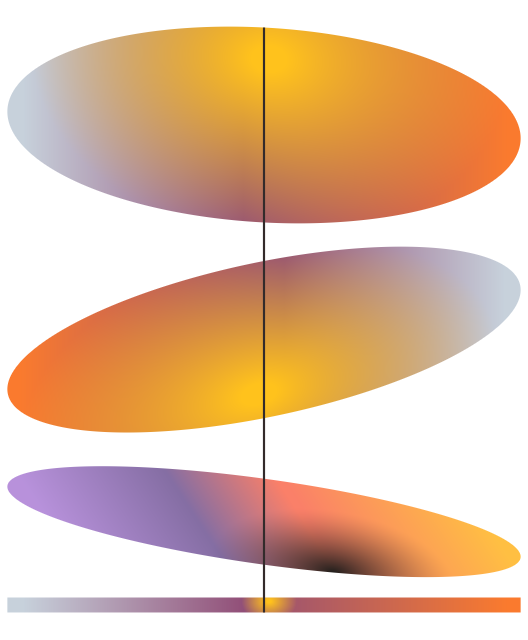
Reproduce this background procedurally as a WebGL 1 fragment shader.

```glsl
precision highp float;
// Three tilted gradient discs stacked on a thin vertical axis above a slim bar.
// Each disc is a sheared ellipse mapped to the unit circle, where a horizontal
// colour ramp is blended with one soft radial glow.
uniform vec2 u_resolution;

// Geometry, in units of the canvas height, with x measured from the centre
const float HALF_WIDTH = 0.401;
// Discs: centre height, half height on the axis, rise at the right-hand end
const vec3 TOP_DISC = vec3(0.8047, 0.1523, -0.0208);
const vec3 MIDDLE_DISC = vec3(0.4694, 0.1228, 0.0775);
const vec3 LOW_DISC = vec3(0.1849, 0.0672, -0.0547);
const vec2 BAR = vec2(0.0547, 0.0117);      // centre height, half height
const vec2 AXIS_SPAN = vec2(0.043, 0.957);
const float AXIS_HALF_WIDTH = 0.0017;

// Glows, in unit-disc space
const vec2 SUN_CENTRE = vec2(0.02, 0.68);
const vec2 SUN_RADIUS = vec2(0.86, 1.72);
const vec2 BAR_SUN_CENTRE = vec2(0.02, 0.5);
const vec2 BAR_SUN_RADIUS = vec2(0.10, 2.6);
const float SUN_GAIN = 1.08;
const vec2 SHADE_CENTRE = vec2(0.27, -0.96);
const vec2 SHADE_RADIUS = vec2(0.48, 1.45);
const float SHADE_POWER = 1.4;
const float DUSK_LEAN = 0.12;

// Colours
const vec3 PAPER = vec3(1.0);
const vec3 MIST = vec3(0.78, 0.82, 0.86);
const vec3 PLUM = vec3(0.57, 0.31, 0.47);
const vec3 ORANGE = vec3(0.98, 0.48, 0.18);
const vec3 YELLOW = vec3(1.0, 0.76, 0.11);
const vec3 LAVENDER = vec3(0.72, 0.57, 0.86);
const vec3 VIOLET = vec3(0.52, 0.43, 0.64);
const vec3 CORAL = vec3(0.98, 0.50, 0.41);
const vec3 AMBER = vec3(1.0, 0.75, 0.26);
const vec3 CHARCOAL = vec3(0.13, 0.12, 0.11);
const vec3 INK = vec3(0.20, 0.17, 0.17);

// Linear step between two ramp stops
float ramp(float from, float to, float x) {
  return clamp((x - from) / (to - from), 0.0, 1.0);
}

// Unit-disc coordinates of a point in a sheared ellipse
vec2 discSpace(vec2 p, vec3 disc) {
  float x = p.x / HALF_WIDTH;
  return vec2(x, (p.y - disc.x - disc.z * x) / disc.y);
}

// Antialiased coverage, using the gradient of the implicit ellipse
float discCoverage(vec2 q, vec3 disc, float pixel) {
  float r = max(length(q), 0.0001);
  vec2 n = q / r;
  vec2 slope = vec2((n.x - n.y * disc.z / disc.y) / HALF_WIDTH, n.y / disc.y);
  return clamp(0.5 - (r - 1.0) / (length(slope) * pixel), 0.0, 1.0);
}

float boxCoverage(vec2 p, vec2 centre, vec2 halfSize, float pixel) {
  vec2 c = clamp(0.5 + (halfSize - abs(p - centre)) / pixel, 0.0, 1.0);
  return c.x * c.y;
}

// Mist to plum to orange, lit by a yellow glow
vec3 sunsetColour(vec2 q, vec2 glowCentre, vec2 glowRadius) {
  vec3 base = mix(MIST, PLUM, ramp(-0.94, -0.08, q.x));
  base = mix(base, ORANGE, ramp(-0.08, 0.95, q.x));
  float glow = SUN_GAIN - length((q - glowCentre) / glowRadius);
  return mix(base, YELLOW, clamp(glow, 0.0, 1.0));
}

// Lavender to coral to amber, with a dark patch on the lower rim
vec3 duskColour(vec2 q) {
  float x = q.x + DUSK_LEAN * q.y;
  vec3 base = mix(LAVENDER, VIOLET, ramp(-0.92, -0.28, x));
  base = mix(base, CORAL, ramp(-0.28, 0.17, x));
  base = mix(base, AMBER, ramp(0.20, 0.95, x));
  float shade = 1.0 - length((q - SHADE_CENTRE) / SHADE_RADIUS);
  return mix(base, CHARCOAL, pow(clamp(shade, 0.0, 1.0), SHADE_POWER));
}

void main() {
  float pixel = 1.0 / u_resolution.y;
  vec2 p = vec2(gl_FragCoord.x - 0.5 * u_resolution.x, gl_FragCoord.y) * pixel;
  vec3 colour = PAPER;

  // Discs; the middle one carries the top palette turned half way round
  vec2 q = discSpace(p, TOP_DISC);
  colour = mix(colour, sunsetColour(q, SUN_CENTRE, SUN_RADIUS),
               discCoverage(q, TOP_DISC, pixel));
  q = discSpace(p, MIDDLE_DISC);
  colour = mix(colour, sunsetColour(-q, SUN_CENTRE, SUN_RADIUS),
               discCoverage(q, MIDDLE_DISC, pixel));
  q = discSpace(p, LOW_DISC);
  colour = mix(colour, duskColour(q), discCoverage(q, LOW_DISC, pixel));

  // Bar
  vec2 barHalf = vec2(HALF_WIDTH, BAR.y);
  q = (p - vec2(0.0, BAR.x)) / barHalf;
  colour = mix(colour, sunsetColour(q, BAR_SUN_CENTRE, BAR_SUN_RADIUS),
               boxCoverage(p, vec2(0.0, BAR.x), barHalf, pixel));

  // Axis
  vec2 axisCentre = vec2(0.0, 0.5 * (AXIS_SPAN.x + AXIS_SPAN.y));
  vec2 axisHalf = vec2(AXIS_HALF_WIDTH, 0.5 * (AXIS_SPAN.y - AXIS_SPAN.x));
  colour = mix(colour, INK, boxCoverage(p, axisCentre, axisHalf, pixel));

  gl_FragColor = vec4(colour, 1.0);
}
```
